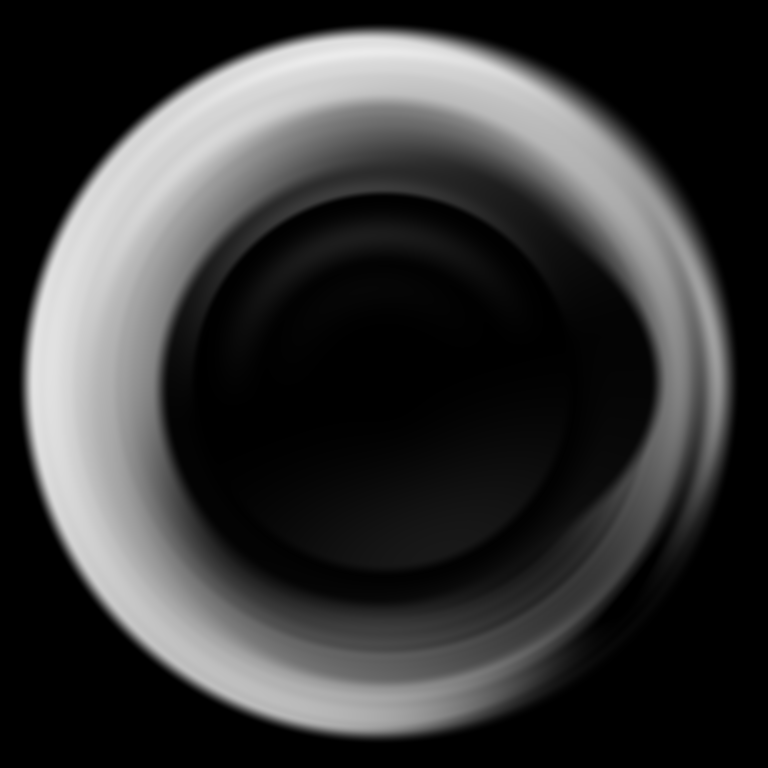
This background is drawn by a WebGL 2 fragment shader. Its source:

```glsl
#version 300 es
precision highp float;
// A soft, lathe-turned grey ring around a dark bowl with faint concentric reflections.

#define CENTER vec2(0.5)
#define RIM_CENTER vec2(0.492, 0.501)
#define RIM_RADIUS 0.464
#define RIM_SOFT 0.011
#define STEP_SOFT 0.012
#define HOLE_SOFT 0.012
#define STREAK_COUNT 110.0
#define STREAK_GAIN 0.045

uniform vec2 u_resolution;
out vec4 fragColor;

const float PI = 3.14159265;

// Values at eight directions, counterclockwise from the right
const float HOLE_RADIUS[8] = float[](0.358, 0.302, 0.287, 0.284, 0.291, 0.294, 0.291, 0.296);
const float STEP_RADIUS[8] = float[](0.388, 0.365, 0.368, 0.362, 0.366, 0.382, 0.394, 0.386);
const float HOLE_LIGHT[8] = float[](0.45, 0.12, 0.23, 0.43, 0.50, 0.12, 0.17, 0.08);
const float STEP_LIGHT[8] = float[](0.54, 0.58, 0.50, 0.66, 0.67, 0.55, 0.43, 0.24);
const float BAND_LIGHT[8] = float[](0.52, 0.70, 0.74, 0.78, 0.73, 0.65, 0.62, 0.30);
const float RIM_LIGHT[8] = float[](0.64, 0.74, 0.88, 0.84, 0.88, 0.77, 0.66, 0.10);

// Periodic cubic blend between the eight directions
float around(float keys[8], float angle) {
  float s = fract(angle / (2.0 * PI)) * 8.0;
  int i = int(s);
  float f = fract(s);
  float a = keys[(i + 7) & 7], b = keys[i & 7];
  float c = keys[(i + 1) & 7], d = keys[(i + 2) & 7];
  return b + 0.5 * f * (c - a + f * (2.0 * a - 5.0 * b + 4.0 * c - d
       + f * (3.0 * (b - c) + d - a)));
}

float lobe(float angle, float degrees, float power) {
  return pow(max(0.0, cos(angle - radians(degrees))), power);
}

float ridge(float r, float radius, float width) {
  float x = (r - radius) / width;
  return exp(-x * x);
}

float hash(float n) {
  n = fract(n * 0.1031);
  n *= n + 33.33;
  return fract(n * (n + n));
}

float streaks(float r) {
  float s = r * STREAK_COUNT;
  float f = fract(s);
  return mix(hash(floor(s)), hash(floor(s) + 1.0), f * f * (3.0 - 2.0 * f)) - 0.5;
}

// Faint arcs reflected inside the bowl
float bowl(float r, float angle) {
  float top = lobe(angle, 102.0, 1.5);
  float light = 0.012 * smoothstep(0.235, 0.27, r);
  float collar = 0.16 + 0.07 * ridge(r, 0.254, 0.012);
  light += top * collar * smoothstep(0.243, 0.254, r);
  light += top * 0.11 * ridge(r, 0.194, 0.025) * smoothstep(0.148, 0.172, r);
  light += top * 0.022 * ridge(r, 0.125, 0.03);
  float pool = smoothstep(0.03, 0.24, r) * (1.0 - smoothstep(0.234, 0.252, r));
  light += 0.095 * lobe(angle, -72.0, 2.0) * pool;
  return light + 0.05 * lobe(angle, -58.0, 3.0) * smoothstep(0.255, 0.3, r);
}

void main() {
  vec2 uv = gl_FragCoord.xy / u_resolution;
  vec2 p = uv - CENTER;
  float r = length(p);
  float angle = atan(p.y, p.x + 1e-6);
  float hole = around(HOLE_RADIUS, angle);
  float ledge = around(STEP_RADIUS, angle);

  // Inner slope and outer band, joined at a soft step
  float slope = mix(around(HOLE_LIGHT, angle), around(STEP_LIGHT, angle),
                    smoothstep(0.0, 1.0, (r - hole) / (ledge - hole)));
  float band = mix(around(BAND_LIGHT, angle), around(RIM_LIGHT, angle),
                   smoothstep(ledge, 0.438, r));
  float stepSoft = STEP_SOFT * (1.0 + lobe(angle, 180.0, 2.0));
  float light = mix(slope, band, smoothstep(ledge - stepSoft, ledge + stepSoft, r));

  // Grooves and bright turned lines
  light -= 0.26 * lobe(angle, -8.0, 3.0) * ridge(r, 0.412, 0.014);
  light -= 0.10 * lobe(angle, -38.0, 6.0) * ridge(r, 0.43, 0.02);
  light += 0.06 * lobe(angle, 128.0, 5.0) * ridge(r, 0.386, 0.012);
  light += 0.04 * lobe(angle, 100.0, 3.0) * ridge(r, 0.432, 0.007);
  light += 0.06 * lobe(angle, -70.0, 4.0) * ridge(r, 0.396, 0.007);
  light += STREAK_GAIN * streaks(r) * (0.35 + lobe(angle, -65.0, 2.0));

  // Dark opening and outer silhouette
  light = mix(bowl(r, angle), light, smoothstep(hole - HOLE_SOFT, hole + HOLE_SOFT, r));
  float soft = RIM_SOFT + 0.02 * lobe(angle, 42.0, 6.0) + 0.015 * lobe(angle, -45.0, 6.0);
  float rim = length(uv - RIM_CENTER) - RIM_RADIUS;
  light *= 1.0 - smoothstep(-1.5 * soft, 0.5 * soft, rim);
  fragColor = vec4(vec3(clamp(light, 0.0, 1.0)), 1.0);
}
```
